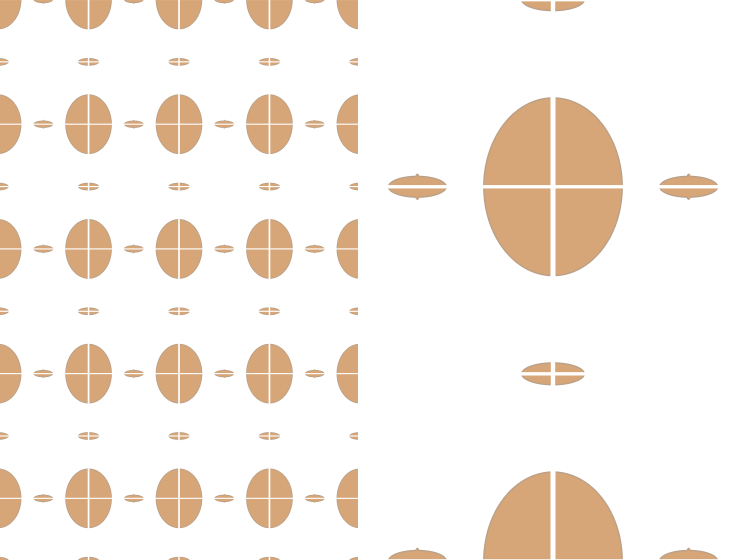
Left: the whole. Right: its middle third, enlarged.
A Shadertoy shader for this pattern:

```glsl
// Tan ovals on white in a regular grid, with small flat lozenges halfway between
// neighbours. Each motif is an approximate ellipse distance, repeated by rounding
// to the nearest cell, then split by fine white bars and edged in soft grey.

// Position relative to the nearest grid point, with the grid shifted by part of a cell.
vec2 nearestCell(vec2 p, vec2 shift) {
    vec2 period = vec2(0.1615, 0.2227);
    vec2 cell = p / period - shift;
    return (cell - round(cell)) * period;
}

// Approximate signed distance to an axis-aligned ellipse.
float ellipseDistance(vec2 p, vec2 radius) {
    p = abs(p) + 1e-6;
    float k = length(p / radius);
    return k * (k - 1.0) / length(p / (radius * radius));
}

// Flat ellipse with a tiny point at the middle of its top and bottom.
float lozengeDistance(vec2 p, vec2 radius) {
    float tip = ellipseDistance(p, vec2(0.0022, radius.y + 0.0012));
    return min(ellipseDistance(p, radius), tip);
}

// Paint a shape with a grey rim, leaving white bars of the given half widths.
vec3 paintSplit(vec3 base, vec2 p, float dist, vec2 barHalf, float pixel) {
    vec2 clear = clamp((abs(p) - barHalf) / pixel + 0.5, 0.0, 1.0);
    float cover = clamp(0.5 - dist / pixel, 0.0, 1.0) * clear.x * clear.y;
    float rim = 1.0 - smoothstep(0.0, 0.0008 + pixel, abs(dist));
    vec3 ink = mix(vec3(0.84, 0.65, 0.47), vec3(0.62, 0.60, 0.58), 0.6 * rim);
    return mix(base, ink, cover);
}

void mainImage(out vec4 fragColor, in vec2 fragCoord) {
    // Height is one unit; an oval row sits a quarter cell above the centre.
    float pixel = 1.0 / iResolution.y;
    vec2 p = (fragCoord - 0.5 * iResolution.xy) * pixel - vec2(0.0, 0.0555);
    vec3 color = vec3(1.0);

    // Large ovals, quartered.
    vec2 oval = nearestCell(p, vec2(0.0));
    float ovalDist = ellipseDistance(oval, vec2(0.0416, 0.0533));
    color = paintSplit(color, oval, ovalDist, vec2(0.0015, 0.001), pixel);

    // Lozenges between rows, quartered.
    vec2 between = nearestCell(p, vec2(0.0, 0.5));
    float betweenDist = lozengeDistance(between, vec2(0.0190, 0.0069));
    color = paintSplit(color, between, betweenDist, vec2(0.0013, 0.001), pixel);

    // Lozenges between columns, split only across.
    vec2 beside = nearestCell(p, vec2(0.5, 0.0));
    float besideDist = lozengeDistance(beside, vec2(0.0176, 0.0066));
    color = paintSplit(color, beside, besideDist, vec2(-1.0, 0.001), pixel);

    fragColor = vec4(color, 1.0);
}
```
